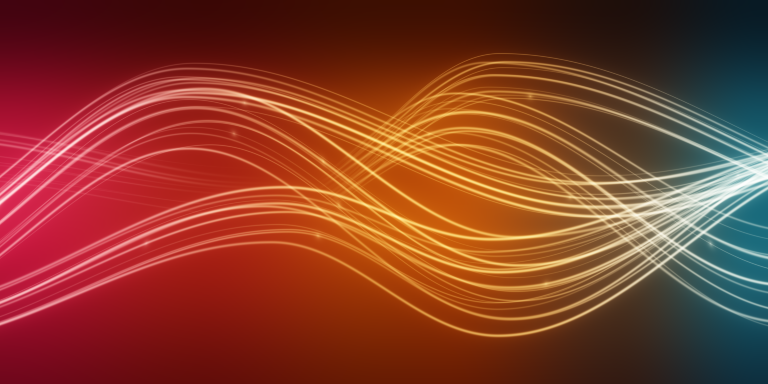
Give the GLSL for this background, as a WebGL 1 fragment shader.

```glsl
precision highp float;
uniform vec2 u_resolution;

const float PI = 3.14159;
const float STRANDS = 10.0;      // strands per bundle
const float CORE_WIDTH = 0.0026;
const float GLOW_WIDTH = 0.014;
const float GLOW_GAIN = 0.15;
const float BEAD_SIZE = 0.005;
const vec2 JITTER = vec2(0.07, 0.025);

// Backdrop colours, left to right: middle band and outer edge
const vec3 CRIMSON = vec3(0.74, 0.06, 0.21);
const vec3 RED     = vec3(0.65, 0.11, 0.07);
const vec3 AMBER   = vec3(0.68, 0.24, 0.02);
const vec3 UMBER   = vec3(0.33, 0.23, 0.14);
const vec3 TEAL    = vec3(0.09, 0.41, 0.48);
const vec3 EDGE_SHADE = vec3(0.54, 0.38, 0.45);

// Strand colours: soft glow and hot core
const vec3 GLOW_LEFT  = vec3(1.0, 0.20, 0.27);
const vec3 GLOW_MID   = vec3(1.0, 0.43, 0.06);
const vec3 GLOW_RIGHT = vec3(0.55, 0.75, 0.70);
const vec3 CORE_LEFT  = vec3(1.2, 0.72, 0.66);
const vec3 CORE_MID   = vec3(1.5, 0.95, 0.42);
const vec3 CORE_RIGHT = vec3(1.3, 1.35, 1.15);

float hash(float n) {
  return fract(sin(n * 127.1) * 43758.55);
}

// Height and slope of a wave easing through four turning points
vec2 wave(float x, vec4 turnX, vec4 turnY) {
  vec4 s = x < turnX.y ? vec4(turnX.xy, turnY.xy)
         : x < turnX.z ? vec4(turnX.yz, turnY.yz)
         : vec4(turnX.zw, turnY.zw);
  float span = s.y - s.x;
  float phase = PI * clamp((x - s.x) / span, 0.0, 1.0);
  float rise = s.w - s.z;
  return vec2(s.z + rise * (0.5 - 0.5 * cos(phase)),
              rise * 0.5 * PI * sin(phase) / span);
}

// Core (x) and glow (y) light of strands spread between two waves
vec2 bundle(vec2 p, vec4 turnX, vec4 upper, vec4 lower, float seed) {
  vec2 light = vec2(0.0);
  float pixel = 1.0 / u_resolution.y;
  for (float i = 0.0; i < STRANDS; i++) {
    float id = seed * 31.0 + i * 1.37;
    vec4 r = vec4(hash(id), hash(id + 0.3), hash(id + 0.6), hash(id + 0.9));
    vec4 height = mix(upper, lower, i / (STRANDS - 1.0)) + JITTER.y * (r - 0.5);
    vec2 w = wave(p.x, turnX + JITTER.x * (r.wzyx - 0.5), height);
    float d = abs(p.y - w.x) / sqrt(1.0 + w.y * w.y);

    float power = mix(0.22, 1.25, r.x * r.x);
    power *= 0.8 + 0.3 * sin(p.x * (2.0 + 3.0 * r.y) + 6.28 * r.z);
    float width = max(CORE_WIDTH * mix(0.5, 1.35, r.x), 0.55 * pixel);
    float core = exp(-d * d / (width * width));
    float glow = exp(-d / GLOW_WIDTH);

    // Small bead of light on some strands
    float bead = step(0.75, r.y) * exp(-length(vec2(p.x - 2.0 * r.w, d)) / BEAD_SIZE);
    light += vec2(power * core + 0.6 * bead, power * glow * GLOW_GAIN);
  }
  return light;
}

// Blend of three colours across the width
vec3 across(float x, vec3 a, vec3 b, vec3 c) {
  return mix(mix(a, b, smoothstep(0.3, 1.0, x)), c, smoothstep(1.35, 1.95, x));
}

vec3 backdrop(vec2 p) {
  vec3 c = mix(CRIMSON, RED, smoothstep(0.0, 0.55, p.x));
  c = mix(c, AMBER, smoothstep(0.5, 1.0, p.x));
  c = mix(c, UMBER, smoothstep(1.15, 1.65, p.x));
  c = mix(c, TEAL, smoothstep(1.6, 1.98, p.x));
  float away = smoothstep(0.05, 0.55, abs(p.y - 0.45));
  c *= mix(vec3(1.0), EDGE_SHADE, away);
  return c * (1.0 - 0.35 * smoothstep(0.7, 1.0, p.y));
}

float haze(vec2 p, vec2 center, vec2 size) {
  vec2 q = (p - center) / size;
  return exp(-dot(q, q));
}

void main() {
  vec2 p = gl_FragCoord.xy / u_resolution * vec2(2.0, 1.0);
  float fadeIn = smoothstep(0.8, 1.25, p.x);
  float fadeOut = 1.0 - smoothstep(0.1, 0.75, p.x);

  // High crest at the left, then shallow and deep troughs
  vec2 light = bundle(p, vec4(-0.35, 0.50, 1.55, 2.50),
    vec4(0.38, 0.83, 0.54, 0.69), vec4(0.27, 0.73, 0.43, 0.64), 1.0);
  light += bundle(p, vec4(-0.35, 0.52, 1.32, 2.25),
    vec4(0.28, 0.76, 0.38, 0.59), vec4(0.16, 0.61, 0.18, 0.66), 2.0);
  // Low strands at the left
  light += bundle(p, vec4(-0.30, 0.72, 1.30, 2.25),
    vec4(0.18, 0.52, 0.37, 0.64), vec4(0.09, 0.37, 0.13, 0.60), 3.0);
  // Right crest, falling gently and steeply
  light += fadeIn * bundle(p, vec4(0.70, 1.30, 2.55, 3.20),
    vec4(0.50, 0.86, 0.47, 0.60), vec4(0.42, 0.74, 0.38, 0.50), 4.0);
  light += fadeIn * bundle(p, vec4(0.65, 1.20, 2.08, 2.80),
    vec4(0.45, 0.75, 0.40, 0.50), vec4(0.38, 0.62, 0.14, 0.30), 5.0);
  // Faint wisps from the left side
  light += 0.35 * fadeOut * bundle(p, vec4(-0.20, 0.70, 1.20, 2.00),
    vec4(0.67, 0.56, 0.50, 0.50), vec4(0.54, 0.44, 0.40, 0.40), 6.0);

  vec3 glowColor = across(p.x, GLOW_LEFT, GLOW_MID, GLOW_RIGHT);
  vec3 coreColor = across(p.x, CORE_LEFT, CORE_MID, CORE_RIGHT);
  float mist = 0.30 * haze(p, vec2(1.15, 0.43), vec2(0.35, 0.12))
             + 0.25 * haze(p, vec2(1.15, 0.70), vec2(0.25, 0.10))
             + 0.30 * haze(p, vec2(0.05, 0.50), vec2(0.40, 0.18));
  vec3 glare = coreColor * light.x + glowColor * (light.y + mist);
  gl_FragColor = vec4(1.0 - (1.0 - backdrop(p)) * exp(-glare), 1.0);
}
```
